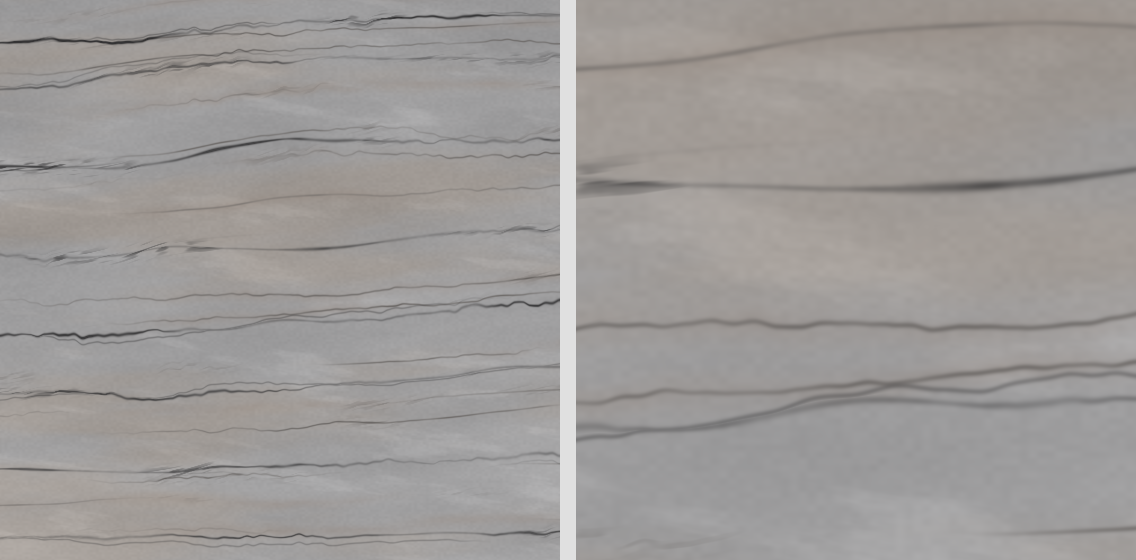
Left: the whole. Right: its middle third, enlarged.
A three.js fragment shader for this texture:

```glsl
// Grey quartzite slab with warm stains and thin dark veins running nearly level.
varying vec2 vUv;

const vec3 COOL_GREY = vec3(0.620, 0.618, 0.622);
const vec3 WARM_GREY = vec3(0.628, 0.603, 0.582);
const vec3 RUST = vec3(0.585, 0.520, 0.475);
const vec3 DARK_INK = vec3(0.190, 0.188, 0.192);
const vec3 FAINT_INK = vec3(0.400, 0.385, 0.375);
const int DARK_VEINS = 8;
const int FAINT_VEINS = 17;
const float SLOPE = 0.035;        // rise of the bedding from left to right
const float BEND = 0.055;         // slow bending shared by all layers
const float DARK_WIDTH = 0.0023;
const float FAINT_WIDTH = 0.0017;
const float TONE_CONTRAST = 0.11;
const float GRAIN = 0.022;

float hash(vec2 p) {
  vec3 q = fract(p.xyx * 0.1031);
  q += dot(q, q.yzx + 33.33);
  return fract((q.x + q.y) * q.z);
}

float noise(vec2 p) {
  vec2 i = floor(p), f = fract(p);
  f = f * f * (3.0 - 2.0 * f);
  return mix(mix(hash(i), hash(i + vec2(1.0, 0.0)), f.x),
             mix(hash(i + vec2(0.0, 1.0)), hash(i + vec2(1.0, 1.0)), f.x), f.y);
}

float fbm(vec2 p) {
  float sum = 0.0, amp = 0.5;
  for (int i = 0; i < 5; i++) {
    sum += amp * noise(p);
    p = p * 2.03 + 17.7;
    amp *= 0.5;
  }
  return sum / 0.97;
}

// Signed noise along x; each seed picks its own row.
float wave(float x, float seed) {
  return noise(vec2(x, seed)) - 0.5;
}

// Height of a vein around its layer: soft swells with jagged stretches.
float wander(float x, float seed) {
  float jagged = smoothstep(-0.25, 0.3, wave(x * 4.0, seed + 1.0));
  return 0.020 * wave(x * 3.5, seed + 2.0) + 0.010 * wave(x * 10.0, seed + 3.0)
       + jagged * (0.009 * wave(x * 26.0, seed + 4.0) + 0.005 * wave(x * 75.0, seed + 5.0));
}

float layerHeight(int i, int count, float seed) {
  float jitter = 0.7 * (hash(vec2(seed, 3.0)) - 0.5);
  return (float(i) + 0.5 + jitter) / float(count) * 1.12 - 0.08;
}

float line(float d, float width) {
  return exp(-d * d / (width * width));
}

// Slanted hairs that fray the vein in patches.
float fray(float x, float d, float seed) {
  float patchy = smoothstep(0.0, 0.4, wave(x * 6.0, seed + 6.0));
  float hairs = noise(vec2(x * 38.0 + seed, (d - 0.16 * x) * 300.0));
  return patchy * smoothstep(0.5, 0.85, hairs) * line(d, 0.004 + 0.007 * patchy);
}

// Main strand, a side strand that splits off and rejoins, and frayed hairs.
float darkVein(float x, float d, float seed) {
  float strength = mix(0.32, 1.0, smoothstep(-0.25, 0.2, wave(x * 5.0, seed + 7.0)));
  strength *= 0.75 + 0.5 * noise(vec2(x * 45.0, seed + 8.0));
  float width = DARK_WIDTH * (0.65 + 0.75 * noise(vec2(x * 18.0, seed + 9.0)));
  float split = 0.034 * wave(x * 4.5, seed + 10.0) + 0.004 * wave(x * 40.0, seed + 11.0);
  float side = 0.38 * line(d - split, FAINT_WIDTH) * smoothstep(-0.2, 0.2, wave(x * 3.0, seed + 12.0));
  return min(1.0, max(strength * line(d, width), side) + 0.65 * fray(x, d, seed));
}

float faintVein(float x, float d, float seed) {
  float fade = smoothstep(-0.22, 0.25, wave(x * 2.6, seed + 7.0));
  fade *= 0.6 + 0.6 * noise(vec2(x * 30.0, seed + 8.0));
  return fade * line(d, FAINT_WIDTH) + 0.35 * fray(x, d, seed);
}

// Clouded stone: long streaks, warm beds, pale wisps and fine grain.
vec3 stone(vec2 p, vec2 uv) {
  float warmth = smoothstep(0.42, 0.68, fbm(vec2(p.x * 1.4, p.y * 8.0) + 5.0) + 0.07 * (0.5 - uv.y));
  vec3 color = mix(COOL_GREY, WARM_GREY, warmth);
  float streaks = fbm(vec2(p.x * 3.0, p.y * 20.0) + 40.0) - 0.5;
  float clouds = fbm(p * vec2(4.0, 9.0) + 71.0) - 0.5;
  color += TONE_CONTRAST * (0.6 * streaks + 0.6 * clouds) + 0.022 * (0.62 - uv.y);
  float wisps = fbm(vec2(p.x * 7.0, (p.y + 0.2 * p.x) * 34.0) + 90.0);
  color += 0.035 * smoothstep(0.58, 0.8, wisps);
  return color + GRAIN * (noise(uv * vec2(190.0, 250.0)) - 0.5);
}

void main() {
  vec2 p = vUv;
  p.y -= SLOPE * p.x + BEND * (noise(vec2(p.x * 1.8, p.y * 2.6) + 8.0) - 0.5);
  vec3 color = stone(p, vUv);

  for (int i = 0; i < FAINT_VEINS; i++) {
    float seed = 400.0 + 20.0 * float(i);
    float d = p.y - layerHeight(i, FAINT_VEINS, seed) - wander(p.x, seed);
    float stain = smoothstep(0.0, 0.35, wave(p.x * 2.0, seed + 13.0));
    color = mix(color, RUST, 0.38 * stain * line(d, 0.010) * fbm(p * vec2(16.0, 70.0)));
    color = mix(color, FAINT_INK, min(1.0, 0.72 * faintVein(p.x, d, seed)));
  }
  for (int i = 0; i < DARK_VEINS; i++) {
    float seed = 20.0 + 20.0 * float(i);
    float d = p.y - layerHeight(i, DARK_VEINS, seed) - wander(p.x, seed);
    float weight = mix(0.55, 1.0, hash(vec2(seed, 9.0)));
    color = mix(color, DARK_INK, weight * darkVein(p.x, d, seed));
  }
  gl_FragColor = vec4(color, 1.0);
}
```
